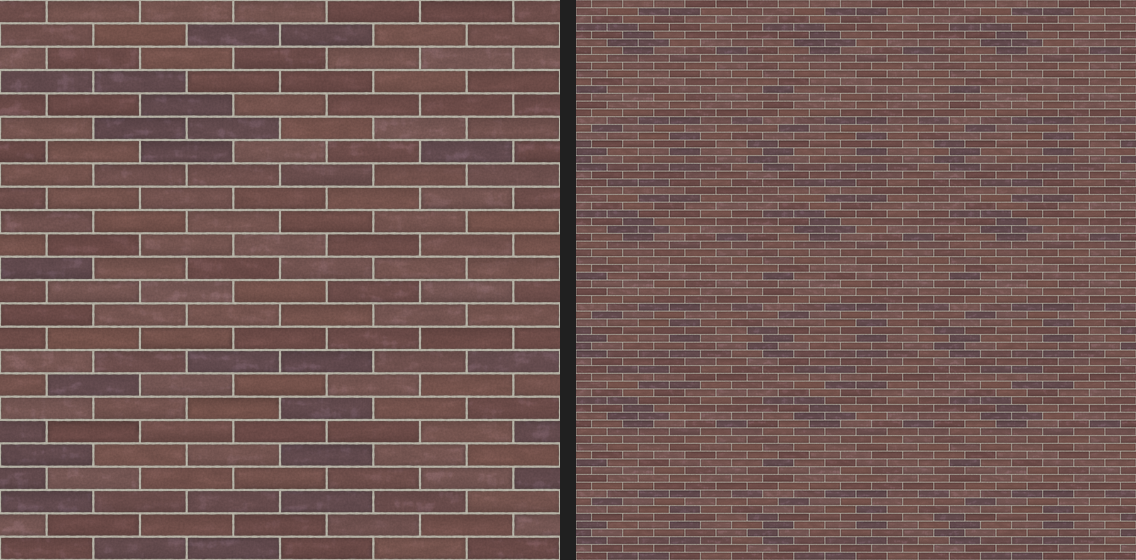
Left: one tile. Right: repeated 3 by 3.
Give the GLSL for this texture, as a Shadertoy shader.

```glsl
vec3 hash3(vec2 p) {
    vec3 q = fract(p.xyx * vec3(0.1031, 0.1030, 0.0973));
    q += dot(q, q.yzx + 33.33);
    return fract((q.xxy + q.yzz) * q.zyx);
}

float cornerSlope(vec2 cell, vec2 offset, vec2 f, vec2 period) {
    float angle = 6.2832 * hash3(mod(cell + offset, period)).x;
    return dot(vec2(cos(angle), sin(angle)), f - offset);
}

// Gradient noise that wraps after a whole number of cells
float noise(vec2 p, vec2 period) {
    vec2 cell = floor(p), f = p - cell;
    vec2 s = f * f * f * (f * (f * 6.0 - 15.0) + 10.0);
    float low = mix(cornerSlope(cell, vec2(0, 0), f, period), cornerSlope(cell, vec2(1, 0), f, period), s.x);
    float high = mix(cornerSlope(cell, vec2(0, 1), f, period), cornerSlope(cell, vec2(1, 1), f, period), s.x);
    return mix(low, high, s.y);
}

float fbm(vec2 uv, vec2 freq, vec2 shift) {
    float sum = 0.0, gain = 1.0;
    for (int i = 0; i < 3; i++) {
        sum += gain * noise(uv * freq + shift, freq);
        freq *= 2.0;
        gain *= 0.5;
    }
    return sum;
}

float roundedBox(vec2 p, vec2 halfSize, float radius) {
    vec2 q = abs(p) - halfSize + radius;
    return length(max(q, 0.0)) + min(max(q.x, q.y), 0.0) - radius;
}

vec3 brickColor(vec2 uv, vec2 local, vec2 id, float depth) {
    vec3 pick = hash3(id + 17.0), wear = hash3(id + 71.0);
    vec2 shift = floor(wear.xy * 90.0);

    // Fired tone of each brick, some of them purple
    vec3 color = mix(vec3(0.465, 0.325, 0.295), vec3(0.465, 0.345, 0.335), pick.x);
    color = mix(color, vec3(0.415, 0.285, 0.275), 0.9 * smoothstep(0.45, 0.95, pick.y));
    float purple = smoothstep(0.78, 0.92, pick.z);
    color = mix(color, vec3(0.375, 0.285, 0.305), 0.85 * purple);

    // Cloudy stains and pale vertical smears
    float cloud = fbm(uv, vec2(20, 48), shift);
    float smear = noise(uv * vec2(110, 26) + shift, vec2(110, 26));
    color *= 1.0 + 0.09 * cloud;
    color += vec3(0.045, 0.04, 0.055) * smoothstep(0.05, 0.6, cloud + 0.5 * smear) * max(purple, pick.x);

    // Scorched rim, heavier toward one long side
    float rim = smoothstep(0.011, 0.0, depth) * clamp(0.5 + cloud, 0.0, 1.0);
    float side = smoothstep(-0.2, 0.6, local.y * sign(wear.z - 0.5) * 48.0 + 0.5 * cloud);
    color *= 1.0 - (0.06 + 0.14 * wear.y) * rim - 0.08 * wear.x * side;
    return color;
}

void mainImage(out vec4 fragColor, in vec2 fragCoord) {
    vec2 uv = fragCoord / iResolution.xy;
    float pixel = 1.0 / iResolution.y;

    // Running bond: 6 bricks across, 24 courses
    float row = floor(uv.y * 24.0);
    vec2 grid = uv * vec2(6, 24) + vec2(0.5 * mod(row, 2.0), 0.0);
    vec2 id = vec2(mod(floor(grid.x), 6.0), row);
    vec2 local = (fract(grid) - 0.5) / vec2(6, 24);

    float wobble = 0.0006 * noise(uv * 120.0, vec2(120));
    float dist = roundedBox(local, vec2(1.0 / 12.0, 1.0 / 48.0) - 0.002, 0.0012) + wobble;

    // Grain shared by clay and mortar
    float grain = noise(uv * 230.0, vec2(230)) + 0.6 * noise(uv * 370.0, vec2(370));
    vec3 brick = brickColor(uv, local, id, -dist) * (1.0 + 0.075 * grain);
    brick *= 1.0 - 0.12 * smoothstep(-0.0025, 0.0, dist);
    vec3 mortar = vec3(0.71, 0.70, 0.65) * (1.0 + 0.07 * grain);

    float joint = smoothstep(-0.75 * pixel, 0.75 * pixel, dist);
    fragColor = vec4(mix(brick, mortar, joint), 1.0);
}
```
